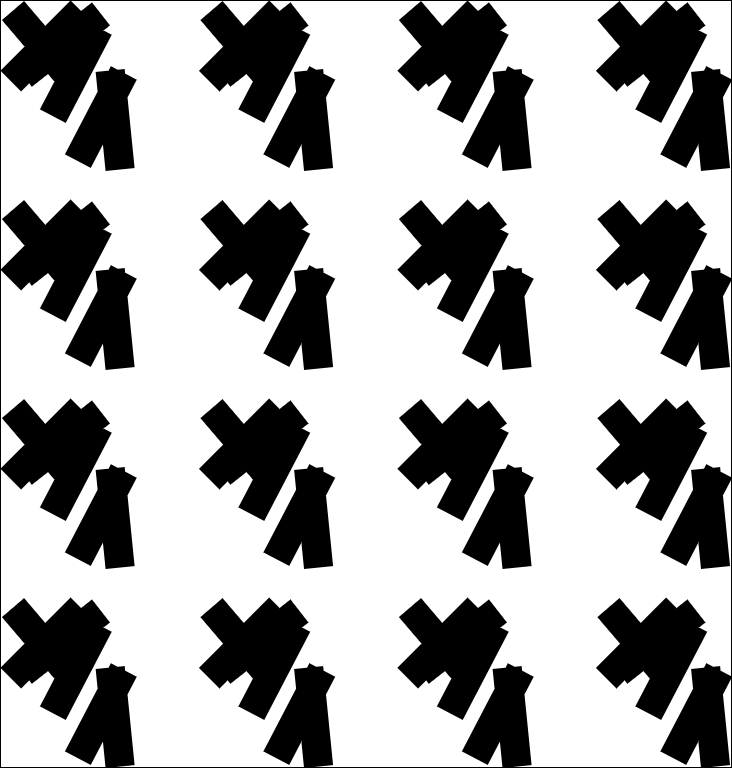
Give the GLSL for this pattern, as a Shadertoy shader.

```glsl
float boxDistance(vec2 p, vec2 halfSize) {
    vec2 d = abs(p) - halfSize;
    return length(max(d, 0.0)) + min(max(d.x, d.y), 0.0);
}

// Bar: centre in xy, tilt in z
float barDistance(vec2 p, vec3 bar) {
    float c = cos(bar.z), s = sin(bar.z);
    p -= bar.xy;
    return boxDistance(vec2(c * p.x + s * p.y, c * p.y - s * p.x), vec2(0.25, 0.0735));
}

// Six equal bars scattered in one tile, y pointing down
float motifDistance(vec2 p) {
    vec3 bars[6] = vec3[6](
        vec3(0.228, 0.243, 0.863),
        vec3(0.231, 0.231, -0.785),
        vec3(0.312, 0.224, -0.664),
        vec3(0.382, 0.362, -1.089),
        vec3(0.508, 0.588, -1.089),
        vec3(0.580, 0.603, -1.671));
    float d = 1.0;
    for (int i = 0; i < 6; i++) d = min(d, barDistance(p, bars[i]));
    return d;
}

void mainImage(out vec4 fragColor, in vec2 fragCoord) {
    // Tile units measured from the upper left corner
    vec2 canvasTiles = vec2(3.688, 3.859);
    vec2 uv = fragCoord / iResolution.xy;
    vec2 p = vec2(uv.x, 1.0 - uv.y) * canvasTiles;
    float pixel = canvasTiles.y / iResolution.y;

    // Repeated motif and thin frame
    float motif = motifDistance(fract(p));
    vec2 edge = min(p, canvasTiles - p);
    float frame = min(edge.x, edge.y) - 0.005;

    float ink = clamp(0.5 - min(motif, frame) / pixel, 0.0, 1.0);
    fragColor = vec4(vec3(1.0 - ink), 1.0);
}
```
